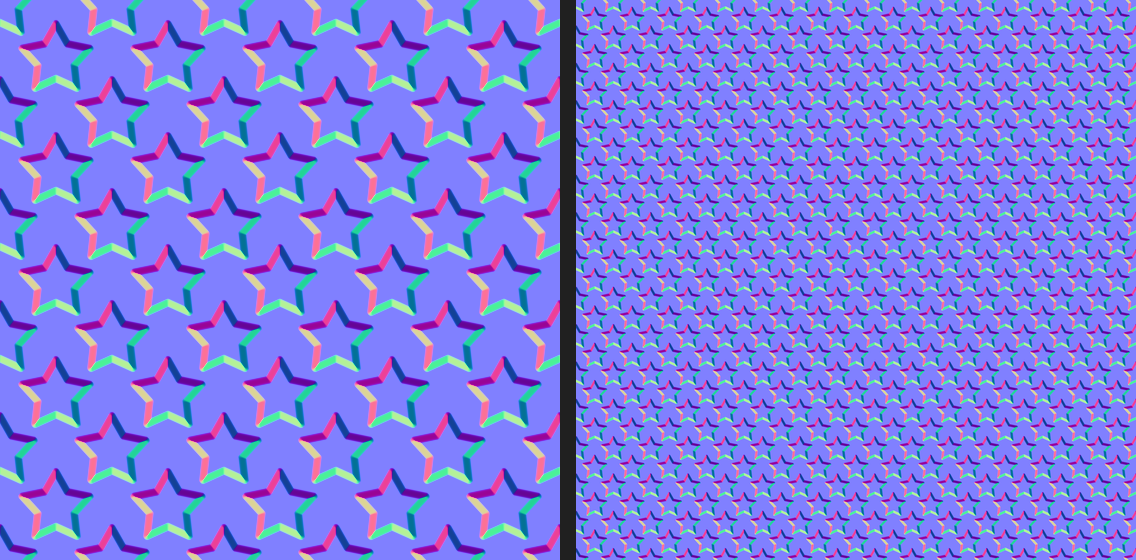
Left: one tile. Right: repeated 3 by 3.
Write a WebGL 1 fragment shader that draws this texture map.

```glsl
precision highp float;

uniform vec2 u_resolution;

const float PI = 3.14159265;
const float REPEATS = 5.0;
const float TIP_RADIUS = 0.317;
const float NOTCH_RADIUS = 0.172;
const float BEVEL_WIDTH = 0.064;
const float BEVEL_DEPTH = 0.26;
const float SAMPLE_STEP = 0.009;

// Signed distance to a five-pointed star with one tip pointing up
float starDistance(vec2 p, float tipRadius, float notchRadius) {
  float sector = 2.0 * PI / 5.0;
  float angle = atan(p.x, p.y + 1e-6);
  angle = abs(mod(angle + 0.5 * sector, sector) - 0.5 * sector);
  vec2 folded = length(p) * vec2(cos(angle), sin(angle));

  vec2 tip = vec2(tipRadius, 0.0);
  vec2 notch = notchRadius * vec2(cos(0.5 * sector), sin(0.5 * sector));
  vec2 edge = notch - tip;
  vec2 offset = folded - tip;
  float along = clamp(dot(offset, edge) / dot(edge, edge), 0.0, 1.0);
  float inside = edge.x * offset.y - edge.y * offset.x;
  return length(offset - edge * along) * (inside > 0.0 ? -1.0 : 1.0);
}

// One star per unit cell, its bounding box centred in the cell
float starGrid(vec2 p, float tipRadius, float notchRadius) {
  vec2 cell = fract(p) - 0.5;
  float lift = 0.5 * tipRadius * (1.0 - cos(PI / 5.0));
  return starDistance(cell + vec2(0.0, lift), tipRadius, notchRadius);
}

// Recessed stars in two grids staggered by half a cell
float surfaceHeight(vec2 p, float bevelWidth, float depth) {
  float d = min(starGrid(p, TIP_RADIUS, NOTCH_RADIUS),
                starGrid(p + 0.5, TIP_RADIUS, NOTCH_RADIUS));
  return depth * smoothstep(-0.5 * bevelWidth, 0.5 * bevelWidth, d);
}

// Surface normal from central differences
vec3 surfaceNormal(vec2 p, float stepSize) {
  vec2 dx = vec2(stepSize, 0.0);
  vec2 dy = vec2(0.0, stepSize);
  vec2 slope = vec2(
    surfaceHeight(p + dx, BEVEL_WIDTH, BEVEL_DEPTH) - surfaceHeight(p - dx, BEVEL_WIDTH, BEVEL_DEPTH),
    surfaceHeight(p + dy, BEVEL_WIDTH, BEVEL_DEPTH) - surfaceHeight(p - dy, BEVEL_WIDTH, BEVEL_DEPTH)
  ) / (2.0 * stepSize);
  return normalize(vec3(-slope, 1.0));
}

void main() {
  vec2 p = gl_FragCoord.xy / u_resolution * REPEATS;
  vec3 normal = surfaceNormal(p, SAMPLE_STEP);
  gl_FragColor = vec4(0.5 + 0.5 * normal, 1.0);
}
```
